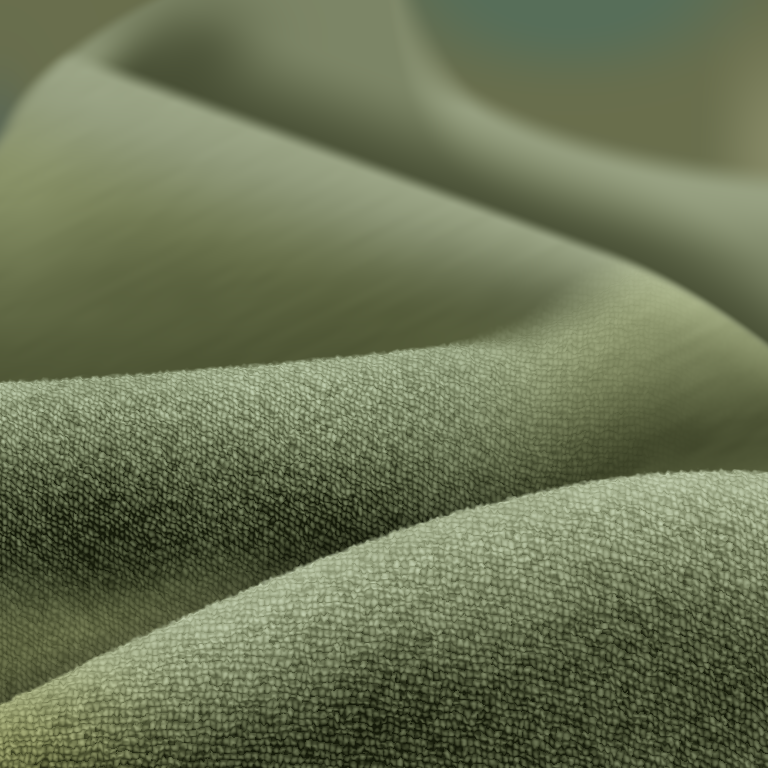
A Shadertoy shader for this texture:

```glsl
// Soft folds of sage green woven cloth, in shallow focus
float hash(vec2 p) {
    p = fract(p * vec2(0.1031, 0.1137));
    p += dot(p, p.yx + 33.33);
    return fract((p.x + p.y) * p.x * 7.31);
}

float noise(vec2 p) {
    vec2 i = floor(p), f = fract(p);
    f = f * f * (3.0 - 2.0 * f);
    return mix(mix(hash(i), hash(i + vec2(1, 0)), f.x),
               mix(hash(i + vec2(0, 1)), hash(i + vec2(1, 1)), f.x), f.y);
}

// Staggered rows of small raised threads, about -1 to 1
float weave(vec2 p) {
    p += 0.7 * vec2(noise(p * 0.45), noise(p * 0.45 + 19.0));
    float row = floor(p.y);
    p.x += 0.5 * mod(row, 2.0) + 0.35 * hash(vec2(row, 3.0));
    vec2 cell = vec2(floor(p.x), row);
    vec2 f = fract(p) - 0.5;
    f.y -= 0.22 * f.x;
    float dome = 1.0 - smoothstep(0.05, 0.6, length(f * vec2(0.8, 1.1)));
    return 1.6 * dome - 0.8 + 0.8 * (hash(cell) - 0.5) - 0.5 * f.y;
}

// Cloth coordinates: rows lean down to the right and tighten at the crest
vec2 clothSpace(float x, float depth, float lean, float density) {
    float v = 0.75 * depth + 0.13 * sqrt(max(depth, 0.0) + 0.001);
    return density * vec2(x + lean * v, 1.15 * (v - lean * x));
}

float blob(vec2 p, vec2 centre, vec2 size) {
    vec2 q = (p - centre) / size;
    return exp(-dot(q, q));
}

// Covers everything below an edge, with a chosen blur
float below(float depth, float blur) {
    return smoothstep(-blur, blur, depth);
}

vec3 sage(float tone) {
    float t = clamp(tone, -0.05, 1.15);
    return mix(vec3(0.12, 0.14, 0.07), vec3(0.74, 0.78, 0.67), t)
        + vec3(0.08, 0.09, -0.03) * t * (1.0 - t);
}

void mainImage(out vec4 fragColor, in vec2 fragCoord) {
    vec2 uv = fragCoord / iResolution.xy;
    float x = uv.x, y = uv.y;
    float px = 1.0 / iResolution.y;
    float fuzz = 0.004 * (noise(uv * 230.0) - 0.5) + 0.001 * (noise(uv * 75.0) - 0.5);

    // Fold outlines, far to near
    float leftEdge = 0.2 * pow(max(y - 0.77, 0.0) / 0.23, 2.2) - 0.05 * smoothstep(0.84, 0.72, y);
    float farEdge = 0.74 + 0.17 * exp(-4.2 * (x - 0.55)) + 0.09 * exp(-40.0 * (x - 0.52));
    float bend = max(x - 0.78, 0.0);
    float midEdge = 0.962 - 0.37 * x - 0.9 * bend * bend;
    float rollEdge = 0.502 + 0.05 * x + 0.055 * x * x + 0.08 * smoothstep(0.66, 0.88, x);
    float nearEdge = 0.082 + x * (0.492 - x * (0.012 + 0.177 * x));

    // Blurred backdrop
    vec3 col = vec3(0.41, 0.43, 0.30);
    col = mix(col, vec3(0.34, 0.43, 0.35), smoothstep(0.2, 0.85, blob(uv, vec2(0.74, 1.04), vec2(0.26, 0.15))));
    col = mix(col, vec3(0.55, 0.56, 0.42), 0.8 * smoothstep(0.9, 1.02, x) * smoothstep(1.02, 0.8, y));
    col = mix(col, vec3(0.36, 0.41, 0.33), blob(uv, vec2(0.0, 0.83), vec2(0.04, 0.07)));

    // Far fold
    float rise = y - midEdge;
    float farDepth = farEdge - y;
    float tone = 0.25 + 0.31 * smoothstep(-0.01, 0.13, rise);
    tone += 0.18 * smoothstep(0.12, 0.015, farDepth) * smoothstep(0.45, 0.62, x);
    tone -= 0.15 * blob(uv, vec2(0.27, 0.95), vec2(0.07, 0.055));
    tone = mix(tone, 0.66, smoothstep(0.13, 0.03, x - leftEdge) * smoothstep(0.24, 0.1, x));
    float cover = below(farDepth, mix(0.1, 0.022, smoothstep(0.5, 0.62, x)));
    cover *= smoothstep(-0.018, 0.022, x - leftEdge);
    col = mix(col, sage(tone), cover);

    // Middle fold, with a shaded hollow
    float midDepth = midEdge - y;
    float streak = noise(mat2(0.9, -0.44, 0.44, 0.9) * uv * vec2(22.0, 90.0)) - 0.5;
    tone = mix(0.77, 0.33, smoothstep(-0.01, mix(0.36, 0.02, x), midDepth));
    tone += 0.13 * blob(uv, vec2(0.0, 0.71), vec2(0.12, 0.11));
    tone -= 0.06 * smoothstep(0.09, 0.0, y - rollEdge) * smoothstep(0.72, 0.4, x);
    tone += 0.025 * streak;
    float midCover = below(midDepth, mix(0.016, 0.009, x));
    midCover *= smoothstep(-0.018, 0.022, x - leftEdge);
    vec3 midCol = sage(tone) * mix(vec3(1), vec3(1.02, 1.02, 0.93), smoothstep(0.05, 0.2, midDepth));
    col = mix(col, midCol, midCover);

    // Rolled fold, sharp on the left and melting away on the right
    float melt = smoothstep(0.56, 0.84, x);
    float rollDepth = rollEdge + fuzz - y;
    float focus = smoothstep(0.95, 0.4, x) * mix(0.6, 1.0, smoothstep(0.0, 0.05, rollDepth));
    tone = mix(0.86, 0.13, smoothstep(-0.05, mix(0.22, 0.33, x), rollDepth));
    tone += 0.24 * smoothstep(0.23, 0.34, rollDepth);
    tone += melt * (0.02 + 0.12 * smoothstep(0.08, 0.0, midDepth));
    tone += 0.10 * (noise(uv * vec2(7.0, 12.0)) - 0.5);
    float grain = weave(clothSpace(x, rollDepth, 0.58, 112.0)) + 0.9 * (noise(uv * 200.0) - 0.5);
    tone += 0.24 * focus * grain * mix(1.0, 0.4, smoothstep(0.18, 0.3, rollDepth));
    tone += 0.04 * melt * streak;
    float warm = max(melt * 0.7, smoothstep(0.22, 0.34, rollDepth));
    vec3 rollCol = sage(tone) * mix(vec3(0.98, 1.0, 0.98), vec3(1.02, 1.01, 0.91), warm);
    col = mix(col, rollCol, below(rollDepth, mix(0.002 + px, 0.075, melt)) * midCover);

    // Nearest fold, with a dark foot and an olive corner
    float nearDepth = nearEdge + 1.2 * fuzz - y;
    col *= 1.0 - 0.15 * smoothstep(0.05, 0.0, -nearDepth) * smoothstep(0.9, 0.2, x);
    tone = mix(0.93, 0.23, smoothstep(-0.05, mix(0.23, 0.30, x), nearDepth));
    tone -= 0.08 * blob(uv, vec2(0.46, 0.04), vec2(0.2, 0.07));
    tone += 0.09 * (noise(uv * vec2(6.0, 10.0) + 7.0) - 0.5);
    grain = weave(clothSpace(x, nearDepth, 0.42, 98.0)) + 0.9 * (noise(uv * 180.0) - 0.5);
    tone += 0.21 * grain * mix(0.55, 1.0, smoothstep(0.0, 0.07, nearDepth));
    float corner = blob(uv, vec2(0.0, 0.0), vec2(0.2, 0.14));
    tone -= 0.16 * corner;
    vec3 nearCol = sage(tone) * mix(vec3(0.99, 1.0, 0.98), vec3(1.03, 1.01, 0.84), corner);
    col = mix(col, nearCol, below(nearDepth, 0.002 + px));

    fragColor = vec4(clamp(col, 0.0, 1.0), 1.0);
}
```
